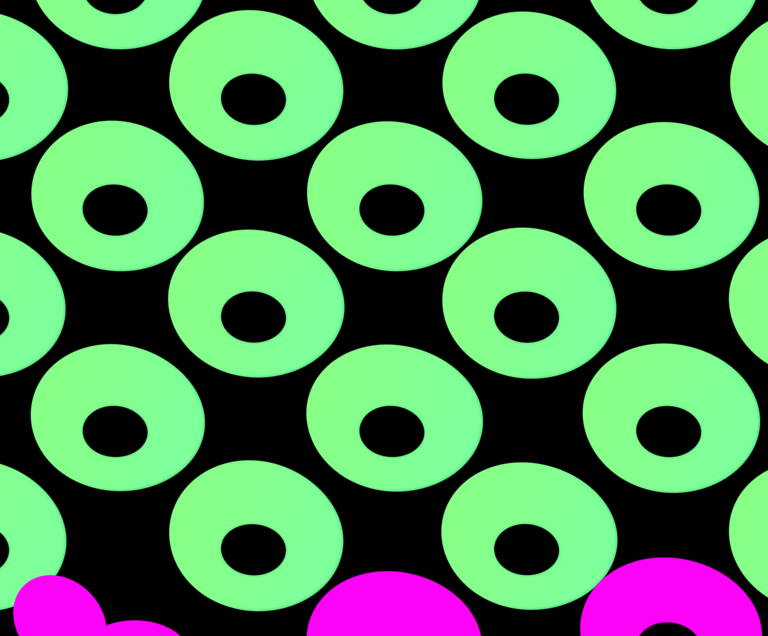
Write a Shadertoy shader that draws this pattern.

```glsl
// Staggered lopsided green rings on black, with a magenta row along the bottom edge.
#define PITCH vec2(0.2176, 0.3483)
#define FIRST_HOLE vec2(0.1808, 0.3302)
#define RING_RADII vec2(0.138, 0.1175)
#define HOLE_RADII vec2(0.0510, 0.0402)
#define RING_SHIFT vec2(0.0035, -0.0212)
#define WOBBLE 0.0058
#define SIZE_VARIATION 0.018
#define LOPSIDED 0.028
#define SOFTNESS 0.0014
#define GREEN vec3(0.50, 1.00, 0.57)
#define MAGENTA vec3(0.99, 0.01, 0.97)

float hash(vec2 p) {
    return fract(sin(dot(p, vec2(127.1, 311.7))) * 43758.5453);
}

// Approximate signed distance to an ellipse bent by low angular harmonics.
float blob(vec2 p, vec2 radii, float bend, float phase) {
    vec2 n = p / radii;
    float a = atan(n.y, n.x);
    float edge = 1.0 + bend * sin(2.0 * a) + 0.3 * bend * sin(3.0 * a + phase);
    float len = length(n);
    return (len - edge) * len / max(length(n / radii), 1e-4);
}

float cover(float d) {
    float w = max(SOFTNESS, 0.8 / iResolution.y);
    return 1.0 - smoothstep(-w, w, d);
}

// Alternating displacement that grows with the index.
float sway(float i) {
    return WOBBLE * max(i, 0.0) * cos(3.14159265 * i);
}

vec2 holeCentre(vec2 cell) {
    float odd = mod(cell.x, 2.0);
    vec2 c = FIRST_HOLE + PITCH * (cell - vec2(0.0, 0.5 * odd));
    return c + odd * vec2(sway((cell.x - 1.0) * 0.5), sway(cell.y));
}

// Green tint drifts from yellowish to cyan, with a thin shaded rim.
vec3 greenShade(vec2 p, float outer, float hole) {
    float across = smoothstep(-0.14, 0.17, p.x + 0.35 * p.y);
    vec3 col = GREEN + mix(vec3(0.03, 0.0, -0.04), vec3(-0.01, 0.0, 0.04), across);
    float side = smoothstep(-0.2, 0.9, dot(normalize(p + 1e-5), vec2(0.85, 0.5)));
    float rim = side * smoothstep(-0.006, 0.0, outer);
    float lip = 0.5 * (1.0 - smoothstep(0.0, 0.005, hole));
    return mix(col, vec3(0.30, 0.88, 0.50), 0.65 * max(rim, lip));
}

void mainImage(out vec4 fragColor, in vec2 fragCoord) {
    // Height is one unit; y runs down from the top edge.
    vec2 p = vec2(fragCoord.x, iResolution.y - fragCoord.y) / iResolution.y;
    vec3 col = vec3(0.0);
    float nearest = round((p.x - FIRST_HOLE.x) / PITCH.x);

    for (float i = -1.0; i <= 1.0; i++) {
        float column = nearest + i;
        float odd = mod(column, 2.0);
        float row = round((p.y - FIRST_HOLE.y) / PITCH.y + 0.5 * odd);
        vec2 cell = vec2(column, row);
        vec2 q = p - holeCentre(cell);
        bool magenta = row > 1.5 && odd < 0.5;
        bool lobed = magenta && column < 0.5;
        bool solid = magenta && column < 2.5;

        // Each ring varies slightly in size and outline.
        vec2 vary = vec2(hash(cell), hash(cell + 17.3)) * 2.0 - 1.0;
        vec2 radii = RING_RADII * (1.0 + SIZE_VARIATION * vary);
        if (magenta) {
            q.y += solid ? -0.0095 : 0.008;
            radii = RING_RADII * (solid ? 1.0 : 1.035);
        }
        vec2 body = q - RING_SHIFT;
        float outer = blob(body, radii, LOPSIDED, 1.5 + vary.x);
        float hole = blob(q, HOLE_RADII, 0.6 * LOPSIDED, 2.0 + vary.y);

        // The leftmost magenta shape is two leaning lobes.
        if (lobed) {
            vec2 lean = q + vec2(0.0865, 0.058);
            lean.x -= 0.2 * lean.y;
            float tall = blob(lean, vec2(0.072, 0.074), 0.0, 0.0);
            float low = blob(q - vec2(0.031, -0.006), vec2(0.086, 0.055), 0.0, 0.0);
            outer = min(tall, low);
        }

        float mask = cover(outer) * (solid ? 1.0 : 1.0 - cover(hole));
        vec3 paint = magenta ? MAGENTA : greenShade(body, outer, hole);
        col = mix(col, paint, mask);
    }
    fragColor = vec4(col, 1.0);
}
```
